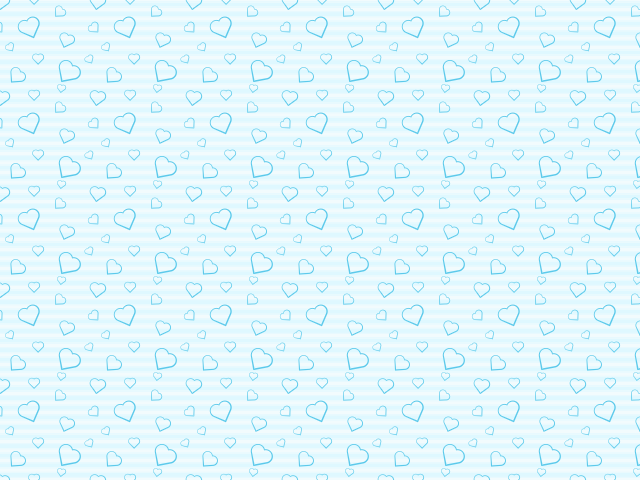
This pattern is drawn by a WebGL 1 fragment shader. Its source:

```glsl
precision highp float;

uniform vec2 u_resolution;

#define TILES_DOWN 5.0
#define STRIPES_PER_TILE 10.0
#define STRIPE_PHASE 0.03
#define BASE_COLOR vec3(0.875, 0.973, 1.0)
#define STRIPE_COLOR vec3(0.948, 0.984, 0.992)
#define INK_COLOR vec3(0.36, 0.79, 0.92)
#define PEN_MIN 0.0012
#define PEN_GROWTH 0.027
#define PEN_SWELL 0.4
#define HEART_COUNT 12

float dot2(vec2 v) { return dot(v, v); }

// Signed distance to a unit heart standing on its tip at the origin
float heartDistance(vec2 p) {
    p.x = abs(p.x);
    if (p.x + p.y > 1.0) return length(p - vec2(0.25, 0.75)) - 0.35355;
    float toCleft = dot2(p - vec2(0.0, 1.0));
    float toSide = dot2(p - 0.5 * max(p.x + p.y, 0.0));
    return sqrt(min(toCleft, toSide)) * sign(p.x - p.y);
}

// Pixel coverage of a band of the given half width around d = 0
float bandCoverage(float d, float halfWidth, float pixel) {
    return clamp((d + halfWidth) / pixel + 0.5, 0.0, 1.0)
         - clamp((d - halfWidth) / pixel + 0.5, 0.0, 1.0);
}

// Light band with a hairline on either side
float stripeCoverage(float y, float pixel) {
    float d = fract(y * STRIPES_PER_TILE + STRIPE_PHASE + 0.5) - 0.5;
    float w = pixel * STRIPES_PER_TILE;
    return min(bandCoverage(d, 0.18, w) + bandCoverage(abs(d) - 0.265, 0.028, w), 1.0);
}

// Outline of one heart: xy = centre, z = size, w = counterclockwise turn
float heartOutline(vec2 p, vec4 heart, float pixel) {
    vec2 d = fract(p - heart.xy + 0.5) - 0.5;
    d.y = -d.y;
    float c = cos(heart.w);
    float s = sin(heart.w);
    vec2 q = vec2(c * d.x + s * d.y, c * d.y - s * d.x) / heart.z;
    float swell = 1.0 + PEN_SWELL * clamp(0.7 * q.x - q.y, -1.0, 1.0);
    float pen = (PEN_MIN + PEN_GROWTH * heart.z) * swell;
    return bandCoverage(heartDistance(q + vec2(0.0, 0.55)) * heart.z, pen, pixel);
}

void main() {
    // Tile units, measured down from the top edge
    float pixel = TILES_DOWN / u_resolution.y;
    vec2 p = vec2(gl_FragCoord.x, u_resolution.y - gl_FragCoord.y) * pixel;

    // Hearts of one tile, large to small
    vec4 hearts[HEART_COUNT];
    hearts[0] = vec4(0.705, 0.758, 0.195, -0.60);
    hearts[1] = vec4(0.312, 0.295, 0.185, 0.38);
    hearts[2] = vec4(0.171, 0.796, 0.140, -0.72);
    hearts[3] = vec4(0.015, 0.024, 0.135, -0.16);
    hearts[4] = vec4(0.691, 0.424, 0.130, -0.35);
    hearts[5] = vec4(0.618, 0.128, 0.100, -0.75);
    hearts[6] = vec4(0.397, 0.615, 0.096, 0.0);
    hearts[7] = vec4(0.355, 0.992, 0.096, 0.0);
    hearts[8] = vec4(0.983, 0.294, 0.096, 0.75);
    hearts[9] = vec4(0.107, 0.495, 0.076, 0.60);
    hearts[10] = vec4(0.933, 0.621, 0.075, 0.55);
    hearts[11] = vec4(0.639, 0.923, 0.073, -0.15);

    float ink = 0.0;
    for (int i = 0; i < HEART_COUNT; i++) {
        ink = max(ink, heartOutline(p, hearts[i], pixel));
    }

    vec3 color = mix(BASE_COLOR, STRIPE_COLOR, stripeCoverage(p.y, pixel));
    gl_FragColor = vec4(mix(color, INK_COLOR, ink), 1.0);
}
```
